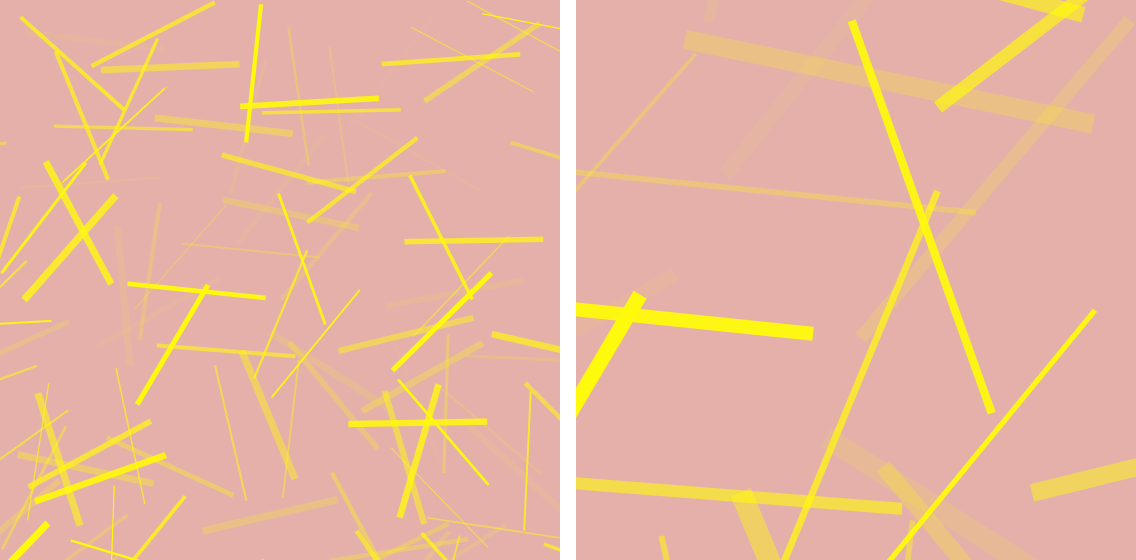
Left, the full canvas; right, a detail of the centre.
This pattern is drawn by a WebGL 2 fragment shader. Its source:

```glsl
#version 300 es
precision highp float;

uniform vec2 u_resolution;
out vec4 fragColor;

const vec3 ROSE = vec3(0.898, 0.690, 0.667);
const vec3 YELLOW = vec3(1.0, 0.98, 0.04);
const int STICK_COUNT = 107;
const float STICK_LENGTH = 0.248;
const float MIN_WIDTH = 0.002;
const float MAX_WIDTH = 0.0132;
const float OPACITY_GAIN = 1.08;  // above 1 makes a few more sticks solid
const uint SEED = 29u;
const float PI = 3.14159;

// Integer hash (PCG) giving three values in 0..1
vec3 hash3(uvec3 v) {
    v = v * 1664525u + 1013904223u;
    v.x += v.y * v.z;
    v.y += v.z * v.x;
    v.z += v.x * v.y;
    v ^= v >> 16u;
    v.x += v.y * v.z;
    v.y += v.z * v.x;
    v.z += v.x * v.y;
    return vec3(v >> 8u) / 16777216.0;
}

// Share of a pixel-wide span around x that lies inside [lo, hi]
float spanCoverage(float x, float lo, float hi, float pixel) {
    float overlap = min(x + 0.5 * pixel, hi) - max(x - 0.5 * pixel, lo);
    return max(overlap, 0.0) / pixel;
}

// Square-ended stick running from start along a unit direction
float stickCoverage(vec2 p, vec2 start, vec2 direction, float width, float pixel) {
    vec2 offset = p - start;
    float along = dot(offset, direction);
    float across = dot(offset, vec2(-direction.y, direction.x));
    return spanCoverage(along, 0.0, STICK_LENGTH, pixel)
         * spanCoverage(across, -0.5 * width, 0.5 * width, pixel);
}

void main() {
    float pixel = 1.0 / u_resolution.y;
    vec2 p = gl_FragCoord.xy * pixel;
    vec2 canvas = u_resolution * pixel;
    vec3 color = ROSE;

    // Sticks start inside the canvas and point anywhere downward
    for (int i = 0; i < STICK_COUNT; i++) {
        vec3 placement = hash3(uvec3(uint(i), 0u, SEED));
        vec3 style = hash3(uvec3(uint(i), 1u, SEED));
        vec2 start = placement.xy * canvas;
        float angle = -PI * placement.z;
        vec2 direction = vec2(cos(angle), sin(angle));
        float width = mix(MIN_WIDTH, MAX_WIDTH, style.x);
        float opacity = min(style.y * OPACITY_GAIN, 1.0);
        float coverage = stickCoverage(p, start, direction, width, pixel);
        color = mix(color, YELLOW, opacity * coverage);
    }

    fragColor = vec4(color, 1.0);
}
```
